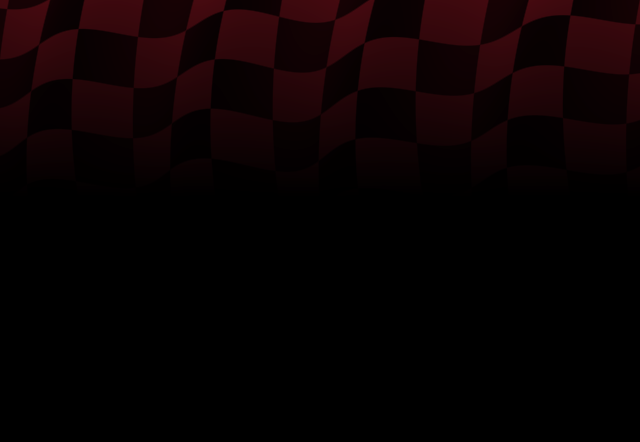
A Shadertoy shader for this background:

```glsl
// A waving dark red checkered cloth that hangs from the top and fades into black.
#define CELL 0.1098        // check size, in canvas heights
#define WAVE 0.188         // fold depth, in cells
#define FOLD_RATE 1.933    // fold phase per column
#define FOLD_DRIFT 0.298   // fold phase per cell of depth
#define FADE_DEPTH 4.06    // depth where the cloth vanishes, in cells
#define RED vec3(0.256, 0.036, 0.058)
#define DARK vec3(0.088, 0.008, 0.016)

float foldPhase(float column, float depth) {
    return FOLD_RATE * (column - 0.35) + FOLD_DRIFT * depth;
}

// Finds the cloth column at a point by undoing the sideways warp step by step.
float clothColumn(vec2 p) {
    float lean = p.y * (0.041 * p.y - 0.23);
    float column = p.x;
    for (int i = 0; i < 9; i++) {
        float spread = 0.0051 * (column - 6.5) * (column - 6.5);
        column = p.x + 0.178 - lean - spread - WAVE * cos(foldPhase(column, p.y));
    }
    return column;
}

// Finds the cloth row: a rising trend, one slack fold and the waves.
float clothRow(float column, float depth) {
    float slack = 0.12 * exp(-(column - 6.7) * (column - 6.7) / 1.5);
    float crest = 2.055 - 0.132 * column + slack + WAVE * cos(foldPhase(column, depth));
    return (depth - crest) / 1.01;
}

// Alternates between -1 and 1 at whole numbers, with smooth edges.
float stripes(float v) {
    const float PI = 3.14159;
    return clamp(sin(PI * v) / (PI * max(fwidth(v), 1e-4)) * 1.6, -1.0, 1.0);
}

void mainImage(out vec4 fragColor, in vec2 fragCoord) {
    // Cell units, with depth measured down from the top edge
    vec2 p = vec2(fragCoord.x, iResolution.y - fragCoord.y) / (iResolution.y * CELL);
    float column = clothColumn(p);
    float row = clothRow(column, p.y);
    float check = 0.5 + 0.5 * stripes(column) * stripes(row);

    // Fold shading: dark checks sink near the crests, red ones vary gently
    float phase = foldPhase(column, p.y);
    vec3 red = RED * (1.0 + 0.07 * sin(phase + 0.5));
    vec3 dark = DARK * (0.72 + 0.3 * cos(phase));

    // Fade to black
    float light = clamp(1.0 - p.y / FADE_DEPTH, 0.0, 1.0);
    fragColor = vec4(mix(dark, red, check) * light, 1.0);
}
```
